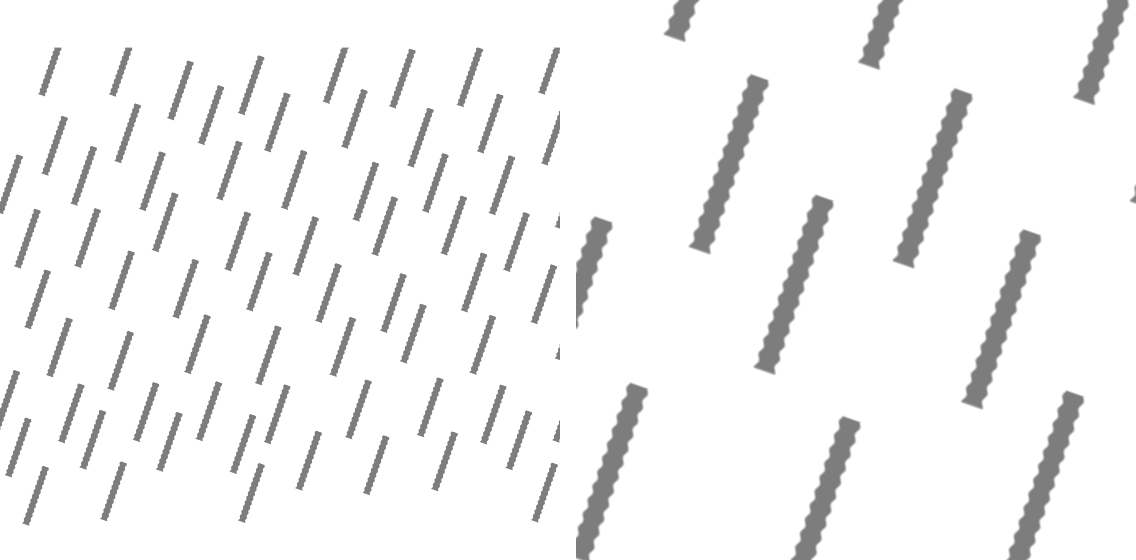
Left, the full canvas; right, a detail of the centre.
This pattern is drawn by a Shadertoy shader. Its source:

```glsl
// Slanted grey rain strokes scattered over a white ground.

const vec3 GROUND = vec3(1.0);
const vec3 STROKE = vec3(0.49);

const float LEAN = 0.347;                     // horizontal run per unit of height
const vec2 HALF_SIZE = vec2(0.0058, 0.0545);  // half width and half length of a stroke
const vec2 CELL = vec2(0.064, 0.192);         // column width and row height
const vec2 JITTER = vec2(0.024, 0.056);       // full range of the random shift
const vec2 CENTRE_RANGE = vec2(0.10, 0.892);  // lowest and highest stroke centre
const float TOP_EDGE = 0.915;                 // strokes are cut off above this height
const float SERRATION = 0.0008;               // depth of the rough edge
const float SERRATION_PERIOD = 0.0088;
const float SOFTNESS = 0.0012;
const float TAU = 6.2831853;

vec2 hash22(vec2 p) {
    vec3 q = fract(p.xyx * vec3(0.1031, 0.1030, 0.0973));
    q += dot(q, q.yzx + 33.33);
    return fract((q.xx + q.yz) * q.zy);
}

float boxDistance(vec2 p, vec2 halfSize) {
    vec2 q = abs(p) - halfSize;
    return length(max(q, 0.0)) + min(max(q.x, q.y), 0.0);
}

// Signed distance to one leaning stroke with slightly rough sides.
float strokeDistance(vec2 p) {
    vec2 along = normalize(vec2(LEAN, 1.0));
    vec2 local = vec2(dot(p, vec2(along.y, -along.x)), dot(p, along));
    float ripple = SERRATION * sin(TAU * local.y / SERRATION_PERIOD);
    return boxDistance(local, HALF_SIZE) + ripple;
}

// Nearest stroke in the leaning, staggered columns.
float rainDistance(vec2 p) {
    float nearest = 1.0;
    float column = floor((p.x - LEAN * p.y) / CELL.x);
    for (int i = -1; i <= 1; i++) {
        float c = column + float(i);
        float stagger = 0.5 * mod(c, 2.0);
        float row = floor(p.y / CELL.y - stagger);
        for (int j = -1; j <= 1; j++) {
            vec2 id = vec2(c, row + float(j));
            vec2 shift = (hash22(id + 57.0) - 0.5) * JITTER;
            vec2 centre = (id + vec2(0.5, 0.5 + stagger)) * CELL + shift;
            centre.x += LEAN * centre.y;
            if (centre.y > CENTRE_RANGE.x && centre.y < CENTRE_RANGE.y) {
                nearest = min(nearest, strokeDistance(p - centre));
            }
        }
    }
    return max(nearest, p.y - TOP_EDGE);
}

void mainImage(out vec4 fragColor, in vec2 fragCoord) {
    float size = min(iResolution.x, iResolution.y);
    vec2 p = fragCoord / size;
    float blur = max(SOFTNESS, 0.6 / size);
    float ink = 1.0 - smoothstep(-blur, blur, rainDistance(p));
    fragColor = vec4(mix(GROUND, STROKE, ink), 1.0);
}
```
